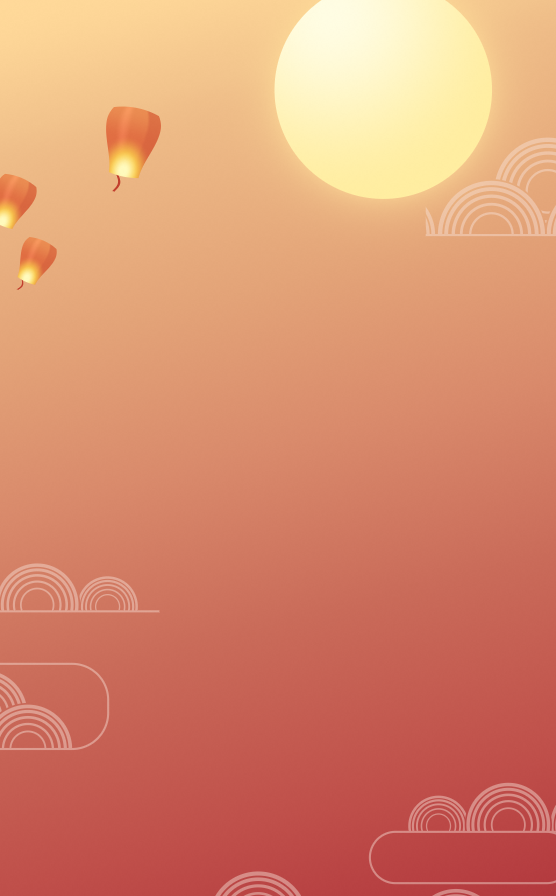
Write a Shadertoy shader that draws this background.

```glsl
// Dusk sky with a full moon, floating paper lanterns and line-drawn ring clouds.

// Design grid: 478 wide, 768 high, y pointing down.
float px; // size of one screen pixel on the grid

float fill(float d) { return clamp(0.5 - d / px, 0.0, 1.0); }
float stroke(float d, float width) { return fill(abs(d) - width * 0.5); }
float hash(vec2 p) { return fract(sin(dot(p, vec2(12.9898, 78.233))) * 43758.5453); }

float roundBox(vec2 p, vec2 topLeft, vec2 bottomRight, float r) {
    vec2 q = abs(p - 0.5 * (topLeft + bottomRight)) - 0.5 * (bottomRight - topLeft) + r;
    return length(max(q, 0.0)) + min(max(q.x, q.y), 0.0) - r;
}

float baseline(vec2 p, float y, float x0, float x1) {
    return fill(max(abs(p.y - y) - 0.9, max(x0 - p.x, p.x - x1)));
}

// Concentric rings cut off at a base line; they hide whatever lies behind.
float arch(float behind, vec2 p, vec2 center, float radius, float base) {
    float d = length(p - center), rings = 0.0;
    for (int i = 0; i < 5; i++) {
        float k = float(i);
        float ring = radius * (0.96 - 0.105 * k - 0.009 * k * k);
        rings = max(rings, stroke(d - ring, radius * (0.082 - 0.01 * k)));
    }
    float cover = fill(max(d - radius - 1.5, p.y - base));
    return mix(behind, rings, cover);
}

vec3 sky(vec2 p) {
    float t = (p.y + 0.25 * p.x) / 888.0;
    vec3 c = mix(vec3(1.0, 0.85, 0.60), vec3(0.94, 0.75, 0.54), smoothstep(0.0, 0.17, t));
    c = mix(c, vec3(0.89, 0.64, 0.47), clamp((t - 0.13) / 0.21, 0.0, 1.0));
    c = mix(c, vec3(0.85, 0.54, 0.42), clamp((t - 0.34) / 0.16, 0.0, 1.0));
    c = mix(c, vec3(0.79, 0.42, 0.35), clamp((t - 0.50) / 0.17, 0.0, 1.0));
    c = mix(c, vec3(0.75, 0.31, 0.29), clamp((t - 0.67) / 0.19, 0.0, 1.0));
    return mix(c, vec3(0.70, 0.22, 0.24), clamp((t - 0.86) / 0.14, 0.0, 1.0));
}

vec3 moon(vec3 c, vec2 p) {
    float d = length(p - vec2(329.5, 77.0)) - 93.5;
    c = mix(c, vec3(1.0, 0.87, 0.60), 0.55 * exp(-max(d, 0.0) / 16.0));
    float shade = length(p - vec2(285.0, 10.0)) / 165.0;
    vec3 disc = mix(vec3(1.0, 0.99, 0.89), vec3(1.0, 0.93, 0.63), smoothstep(0.0, 1.0, shade));
    return mix(c, disc, fill(d));
}

vec3 lantern(vec3 c, vec2 p, vec2 center, float size, float tilt) {
    float cs = cos(tilt), sn = sin(tilt);
    vec2 q = mat2(cs, -sn, sn, cs) * (p - center) / size;
    float v = (q.y + 30.0) / 60.0;

    // Tassel
    float bend = -5.0 + 2.5 * sin((q.y - 30.0) * 0.25);
    float tassel = max(abs(q.x - bend) - 1.0, abs(q.y - 36.0) - 8.0);
    c = mix(c, vec3(0.76, 0.25, 0.18), fill(tassel * size));

    // Paper body, widest near the top
    float lip = max(0.0, 1.0 - v / 0.25);
    float halfWidth = mix(23.5, 13.0, smoothstep(0.25, 1.0, v)) - 6.0 * lip * lip;
    float body = max(abs(q.x) - halfWidth, abs(q.y) - 30.0 + 0.008 * q.x * q.x);
    float side = q.x / max(halfWidth, 1.0);
    vec3 paper = mix(vec3(0.92, 0.55, 0.32), vec3(0.88, 0.43, 0.26), smoothstep(0.0, 0.5, v));
    paper = mix(paper, vec3(0.83, 0.38, 0.24), 0.6 * smoothstep(0.45, 0.6, side));
    paper += 0.05 * smoothstep(0.3, 0.0, abs(side + 0.35));

    // Flame light spreading from the mouth
    float glow = length((q - vec2(-1.0, 25.0)) * vec2(1.0, 0.75));
    paper = mix(paper, vec3(0.98, 0.80, 0.30), smoothstep(23.0, 8.0, glow));
    paper = mix(paper, vec3(1.0, 0.98, 0.74), smoothstep(13.0, 2.0, glow));
    return mix(c, paper, fill(body * size));
}

float clouds(vec2 p) {
    // Upper right
    float a = arch(0.0, p, vec2(335.0, 201.0), 39.0, 201.0) * fill(366.0 - p.x);
    a = arch(a, p, vec2(471.0, 164.0), 46.0, 201.0);
    a = arch(a, p, vec2(514.0, 201.0), 44.0, 201.0);
    a = arch(a, p, vec2(422.5, 201.0), 46.0, 201.0);
    a = max(a, baseline(p, 201.5, 366.0, 480.0));

    // Left, on a line and inside a rounded frame
    a = arch(a, p, vec2(92.5, 520.0), 26.0, 524.0);
    a = arch(a, p, vec2(32.0, 518.5), 35.5, 524.0);
    a = max(a, baseline(p, 524.0, -2.0, 137.0));
    a = arch(a, p, vec2(-14.0, 612.0), 37.5, 642.0);
    a = arch(a, p, vec2(24.0, 642.0), 38.0, 642.0);
    a = max(a, stroke(roundBox(p, vec2(-90.0, 569.0), vec2(93.0, 642.0), 31.0), 1.8));

    // Lower right and bottom edge
    a = arch(a, p, vec2(377.0, 708.0), 26.0, 713.0);
    a = arch(a, p, vec2(509.0, 708.0), 36.0, 713.0);
    a = arch(a, p, vec2(437.0, 707.0), 36.0, 713.0);
    a = max(a, baseline(p, 713.0, 342.0, 480.0));
    a = max(a, stroke(roundBox(p, vec2(318.0, 713.0), vec2(492.0, 757.0), 22.0), 1.8));
    a = arch(a, p, vec2(222.0, 790.0), 43.0, 800.0);
    return arch(a, p, vec2(392.0, 800.0), 38.0, 800.0);
}

void mainImage(out vec4 fragColor, in vec2 fragCoord) {
    vec2 uv = fragCoord / iResolution.xy;
    vec2 p = vec2(uv.x, 1.0 - uv.y) * vec2(478.0, 768.0);
    px = 768.0 / iResolution.y;

    vec3 color = moon(sky(p), p);
    color = mix(color, vec3(0.97, 0.88, 0.84), 0.45 * clouds(p));
    color = lantern(color, p, vec2(112.0, 122.0), 1.0, 0.2);
    color = lantern(color, p, vec2(10.0, 173.0), 0.74, 0.4);
    color = lantern(color, p, vec2(30.0, 224.0), 0.64, 0.42);
    color += (hash(floor(p)) - 0.5) * 0.006; // fine grain against banding
    fragColor = vec4(color, 1.0);
}
```
